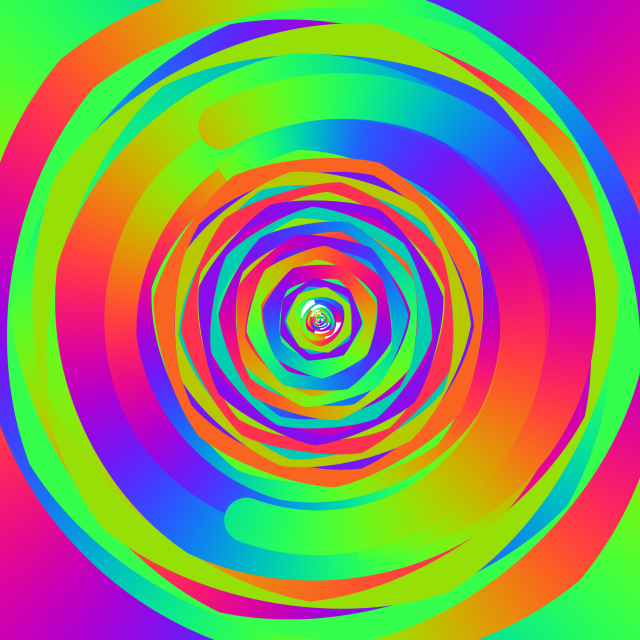
Reproduce this background procedurally as a Shadertoy shader.

```glsl
const float PI = 3.14159;
const float TAU = 6.28319;

// Each ring: radius, edge wobble, hue at the top, hue turns per revolution
const vec4 OUTER_RINGS[8] = vec4[8](
    vec4(0.540, 0.10, 0.28, 2.0),
    vec4(0.494, 0.04, 0.35, 0.0),
    vec4(0.468, 0.05, 0.80, 2.0),
    vec4(0.456, 0.05, 0.22, 0.0),
    vec4(0.424, 0.06, 0.55, 1.0),
    vec4(0.411, 0.03, 0.42, 2.0),
    vec4(0.338, 0.01, 0.50, 2.0),
    vec4(0.284, 0.02, 0.33, 2.0));

const vec4 INNER_RINGS[11] = vec4[11](
    vec4(0.256, 0.04, 0.05, 0.0),
    vec4(0.230, 0.04, 0.18, 0.0),
    vec4(0.211, 0.05, 0.98, 0.0),
    vec4(0.190, 0.05, 0.76, 0.0),
    vec4(0.172, 0.05, 0.48, 0.0),
    vec4(0.154, 0.05, 0.62, -1.0),
    vec4(0.133, 0.06, 0.78, -1.0),
    vec4(0.112, 0.06, 0.05, -1.0),
    vec4(0.088, 0.06, 0.90, 1.0),
    vec4(0.063, 0.08, 0.76, 0.0),
    vec4(0.050, 0.08, 0.22, 0.0));

vec3 rainbow(float hue) {
    return 0.5 + 0.5 * cos(TAU * (hue - vec3(0.0, 1.0, 2.0) / 3.0));
}

float hash(float n) {
    n = fract(n * 0.1031);
    n *= n + 33.33;
    return fract(n * (n + n));
}

float fill(float dist, float blur) {
    return 1.0 - smoothstep(-blur, blur, dist);
}

// Signed distance to a disc whose edge has outward kinks
float kinkedDisc(float r, float turn, float radius, float wobble, float sides, float phase) {
    float kink = 0.64 - abs(sin(PI * (sides * turn + phase)));
    return r - radius * (1.0 + wobble * kink);
}

vec3 paintRing(vec3 base, float r, float turn, vec4 ring, float sides, float phase, float blur) {
    float dist = kinkedDisc(r, turn, ring.x, ring.y, sides, phase);
    return mix(base, rainbow(ring.z + ring.w * turn), fill(dist, blur));
}

vec2 onCircle(float turn, float radius) {
    return radius * vec2(sin(TAU * turn), cos(TAU * turn));
}

// Distance to a curved stroke with a round cap at its start
float strokeDistance(vec2 p, float along, float span, float radius, vec2 cap, float halfWidth) {
    float body = along < span ? abs(length(p) - radius) : 1.0;
    return min(body, length(p - cap)) - halfWidth;
}

// Tiny swirls with thin white gaps
vec3 paintCore(vec3 base, float r, float turn, float blur) {
    for (int i = 0; i < 14; i++) {
        float k = float(i);
        float seed = hash(k + 3.0);
        float dist = kinkedDisc(r, turn, 0.038 * pow(0.84, k), 0.14, 3.0, seed);
        float gap = smoothstep(0.3, 0.5, cos(TAU * (2.0 * turn + seed)));
        vec3 tint = mix(rainbow(seed + turn + 0.38 * k), vec3(1.0), gap * mod(k, 2.0));
        base = mix(base, tint, fill(dist, blur));
    }
    return base;
}

void mainImage(out vec4 fragColor, in vec2 fragCoord) {
    float size = min(iResolution.x, iResolution.y);
    vec2 p = (fragCoord - 0.5 * iResolution.xy) / size;
    float blur = 0.7 / size;
    float r = length(p);
    float turn = atan(p.x, p.y) / TAU; // clockwise from the top

    // Wide rings over the corner colours
    vec3 color = rainbow(0.6 + 2.0 * turn);
    for (int i = 0; i < 8; i++) {
        float sides = i == 0 ? 2.0 : 5.0;
        float phase = i == 0 ? 0.25 : 0.618 * float(i);
        color = paintRing(color, r, turn, OUTER_RINGS[i], sides, phase, blur);
    }

    // Stroke swelling outward from the upper left
    float start = -0.075;
    float along = fract(turn - start);
    float swell = sin(PI * along / 0.6);
    float path = 0.340 + 0.056 * swell * swell;
    float dist = strokeDistance(p, along, 0.55, path, onCircle(start, 0.340), 0.036);
    float hueAlong = along > 0.9 ? along - 1.0 : along;
    color = mix(color, rainbow(0.19 + 2.1 * hueAlong), fill(dist, blur));

    // Stroke winding inward from the lower left
    start = 0.556;
    along = fract(start - turn);
    path = 0.333 - 0.18 * along * along;
    dist = strokeDistance(p, along, 0.65, path, onCircle(start, 0.333), 0.035);
    hueAlong = along > 0.9 ? along - 1.0 : along;
    float hue = 1.415 - 1.52 * hueAlong - 1.4 * max(hueAlong - 0.52, 0.0);
    color = mix(color, rainbow(hue), fill(dist, blur));

    // Narrow rings toward the centre, each over a contrasting sliver
    for (int i = 0; i < 11; i++) {
        float phase = 0.6 + 0.618 * float(i);
        vec4 ring = INNER_RINGS[i];
        vec4 sliver = ring + vec4(0.002, 0.02, 0.25 + 0.4 * hash(float(i)), 0.0);
        color = paintRing(color, r, turn, sliver, 5.0, phase + 0.5, blur);
        color = paintRing(color, r, turn, ring, 7.0, phase, blur);
    }
    color = paintCore(color, r, turn, blur);

    fragColor = vec4(color, 1.0);
}
```
